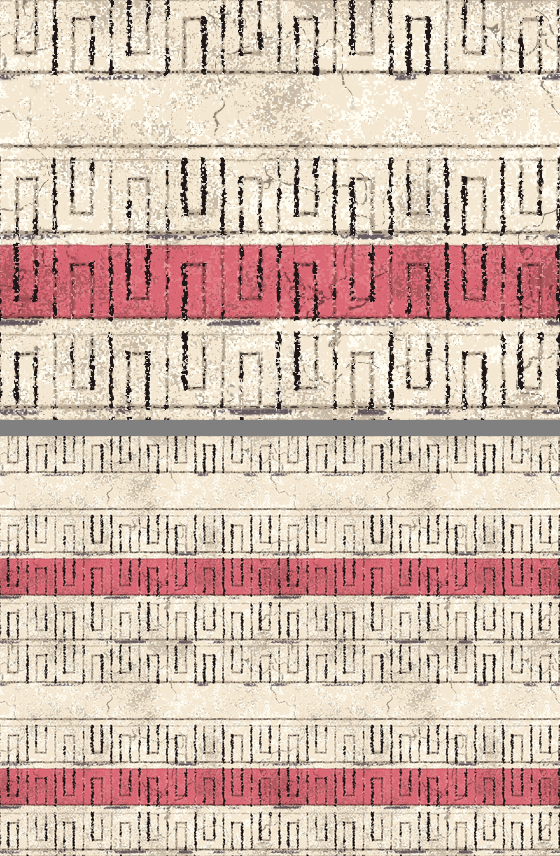
Top: one tile. Bottom: repeated 2 by 2.
Give the GLSL for this pattern, as a WebGL 1 fragment shader.

```glsl
precision highp float;
// Weathered plaster frieze: rows of alternating key-shaped grooves, one row painted rose.
uniform vec2 u_resolution;

const vec2 GRID = vec2(10.0, 7.5);                    // canvas size in glyph widths
const vec4 ROW_TOPS = vec4(0.0, 0.381, 0.585, 0.797); // measured down, in canvas heights
const float ROW_HEIGHT = 1.29;                        // in glyph widths, as are the values below
const float PLAIN_BOTTOM = 2.61;
const float SLOT_CENTER = 0.49;
const float SLOT_HALF = 0.172;
const float SLOT_DEPTH = 0.95;
const float GLYPH_SHIFT = 0.02;
const float GROOVE_WIDTH = 0.042;
const float INK_WIDTH = 0.052;
const float WOBBLE = 0.035;

const vec3 CREAM = vec3(0.96, 0.91, 0.825);
const vec3 CHALK = vec3(1.0, 0.99, 0.95);
const vec3 TAN = vec3(0.72, 0.65, 0.56);
const vec3 ROSE = vec3(0.86, 0.41, 0.46);
const vec3 PINK = vec3(0.93, 0.61, 0.62);
const vec3 WINE = vec3(0.62, 0.30, 0.32);
const vec3 INK = vec3(0.12, 0.09, 0.09);
const vec3 VIOLET = vec3(0.31, 0.26, 0.30);

float hash(vec2 p) {
  vec3 q = fract(vec3(p.xyx) * 0.1031);
  q += dot(q, q.yzx + 33.33);
  return fract((q.x + q.y) * q.z);
}

// Value noise that wraps after n cells.
float noise(vec2 uv, vec2 n) {
  vec2 p = uv * n, i = floor(p), f = fract(p);
  f = f * f * (3.0 - 2.0 * f);
  vec2 a = mod(i, n), b = mod(i + 1.0, n);
  return mix(mix(hash(a + n), hash(vec2(b.x, a.y) + n), f.x),
             mix(hash(vec2(a.x, b.y) + n), hash(b + n), f.x), f.y);
}

float fbm(vec2 uv, vec2 n) {
  float sum = 0.0, amp = 0.533;
  for (int i = 0; i < 4; i++) {
    sum += amp * noise(uv, n);
    n *= 2.0;
    amp *= 0.5;
  }
  return sum;
}

// Distance to the nearest scattered point, wrapping after n cells.
float cellular(vec2 uv, vec2 n) {
  vec2 p = uv * n, i = floor(p);
  float nearest = 2.0;
  for (int y = -1; y <= 1; y++)
    for (int x = -1; x <= 1; x++) {
      vec2 c = i + vec2(float(x), float(y)), id = mod(c, n);
      vec2 point = c + vec2(hash(id + 7.0), hash(id + 71.0));
      nearest = min(nearest, length(p - point));
    }
  return nearest;
}

float band(float x, float lo, float hi, float soft) {
  return smoothstep(lo - soft, lo + soft, x) * (1.0 - smoothstep(hi - soft, hi + soft, x));
}

void main() {
  vec2 uv = gl_FragCoord.xy / u_resolution;
  float px = GRID.y / u_resolution.y;

  // Wear at several scales
  float broad = fbm(uv, vec2(8.0, 6.0));
  float flakes = fbm(uv, vec2(44.0, 33.0));
  float grit = noise(uv, vec2(320.0, 240.0));
  float chips = noise(uv, vec2(272.0, 204.0));
  float pits = 1.0 - smoothstep(0.15, 0.4, cellular(uv, vec2(176.0, 132.0)));
  float patches = noise(uv, vec2(48.0, 30.0));
  vec2 wobble = vec2(noise(uv, vec2(40.0, 30.0)), noise(uv, vec2(52.0, 39.0))) - 0.5;

  // Distances to walls, slot ends and horizontal rails
  float x = uv.x * GRID.x + GLYPH_SHIFT + wobble.x * WOBBLE;
  float down = 1.0 - uv.y;
  float glyph = floor(x), gx = x - glyph;
  float wall = 9.0, bar = 9.0, rail = 9.0, depth = 0.0, paint = 0.0, strip = 0.0;
  for (int i = 0; i < 4; i++) {
    float row = float(i);
    float v = (fract(down - ROW_TOPS[i] + 0.25) - 0.25) * GRID.y + wobble.y * 0.02;
    float h = mod(glyph + row, 2.0) < 0.5 ? v : ROW_HEIGHT - v;
    float outside = max(-v, v - ROW_HEIGHT);
    float slot = max(abs(abs(gx - SLOT_CENTER) - SLOT_HALF), h - SLOT_DEPTH);
    float divider = abs(fract(x + 0.5) - 0.5) + 0.009;
    float nearWall = max(min(slot, divider), outside);
    if (nearWall < wall) {
      wall = nearWall;
      float id = slot < divider ? glyph + step(SLOT_CENTER, gx) * 0.5 : floor(x + 0.5) + 0.25;
      depth = hash(vec2(mod(id, GRID.x) * 4.0, row * 17.0 + 5.0));
    }
    bar = min(bar, max(max(abs(h - SLOT_DEPTH), abs(gx - SLOT_CENTER) - SLOT_HALF), outside));
    rail = min(rail, min(abs(v - ROW_HEIGHT), abs(v) + 0.025));
    strip += band(v, ROW_HEIGHT + 0.03, ROW_HEIGHT + 0.14, 0.03);
    if (i == 2) paint = band(v + (grit - 0.5) * 0.025, -0.01, ROW_HEIGHT + 0.01, px);
  }
  rail = min(rail, abs(down * GRID.y - PLAIN_BOTTOM + wobble.y * 0.02));

  // Plaster and paint, stained and chipped
  float stainField = 0.4 * broad + 0.25 * flakes + 0.27 * grit + 0.08 * pits;
  float stain = smoothstep(0.50, 0.64, stainField);
  float chalk = smoothstep(0.51, 0.62, 0.6 * flakes + 0.4 * chips);
  vec3 color = mix(mix(CREAM, CHALK, chalk), mix(ROSE, PINK, chalk * 0.4), paint);
  vec3 shade = mix(TAN, WINE, paint);
  color = mix(color, shade, stain * 0.75);

  // Hairline cracks in the more worn areas
  float crack = 1.0 - smoothstep(0.002, 0.010, abs(fbm(uv, vec2(7.0, 5.0)) - 0.5));
  crack *= smoothstep(0.48, 0.62, fbm(uv, vec2(5.0, 4.0)));
  color = mix(color, shade * 0.65, crack * smoothstep(0.25, 0.6, grit) * 0.8);

  // Soft groove shadow, violet damp below the rows
  float edge = min(min(wall, bar), rail) + (grit - 0.5) * 0.05;
  color = mix(color, shade * 0.94, 0.85 * (1.0 - smoothstep(0.3, 1.3, edge / GROOVE_WIDTH)));
  float damp = strip * smoothstep(0.62, 0.78, noise(uv, vec2(18.0, 48.0)) * 0.75 + grit * 0.25);
  color = mix(color, VIOLET, damp * 0.85);

  // Broken dark cores and bright flecks along the walls
  float width = INK_WIDTH * smoothstep(0.35, 0.85, patches * 0.7 + depth * 0.6);
  float ink = 1.0 - smoothstep(width - 0.012, width + 0.012, wall + (chips - 0.5) * 0.06 + 0.008);
  float line = min(bar, rail);
  float specks = (1.0 - smoothstep(0.012, 0.028, line)) * smoothstep(0.45, 0.7, chips);
  color = mix(color, INK, max(ink, specks * 0.7));
  float fleck = (1.0 - smoothstep(0.05, 0.11, wall)) * smoothstep(0.68, 0.8, grit);
  color = mix(color, mix(CHALK, PINK, paint), fleck * 0.85);

  gl_FragColor = vec4(color, 1.0);
}
```
